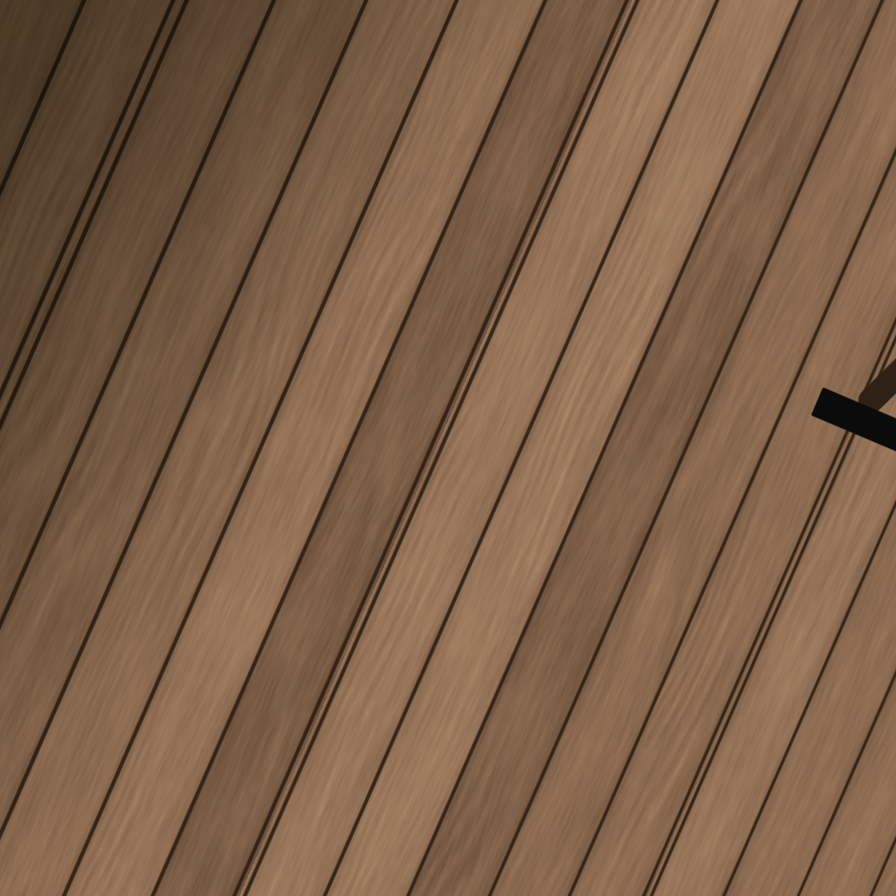
Give the GLSL for this texture, as a Shadertoy shader.

```glsl
// Slanted wooden deck boards with dark seams, paired grooves, grain and a dark brush head.

const float SLANT = 0.4385;           // horizontal drift of a seam per unit of height
const float FIRST_SEAM = 0.094;
const float SEAM_STEP = 0.1079;
const float STEP_SHRINK = 0.00099;    // boards narrow slightly toward the right

const vec3 DARK_WOOD = vec3(0.45, 0.335, 0.25);
const vec3 LIGHT_WOOD = vec3(0.66, 0.515, 0.395);
const vec3 SEAM_COLOR = vec3(0.19, 0.125, 0.07);
const vec3 BRUSH_COLOR = vec3(0.045, 0.045, 0.045);
const vec3 HANDLE_COLOR = vec3(0.19, 0.13, 0.085);

// Lightness of each board, from left to right
const float BOARD_TONE[16] = float[16](
    0.40, 0.47, 0.40, 0.38, 0.48, 0.62, 0.16, 0.68,
    0.72, 0.22, 0.42, 0.48, 0.65, 0.52, 0.50, 0.52);

float hash(float n) {
    return fract(sin(n * 12.99) * 4375.85);
}

vec2 hash2(vec2 p) {
    return fract(sin(vec2(dot(p, vec2(127.1, 311.7)), dot(p, vec2(269.5, 183.3)))) * 4375.85);
}

// Distance to the nearest scattered cell point
float cellular(vec2 p) {
    vec2 cell = floor(p);
    float nearest = 2.0;
    for (int y = -1; y <= 1; y++)
    for (int x = -1; x <= 1; x++) {
        vec2 c = cell + vec2(x, y);
        nearest = min(nearest, length(c + hash2(c) - p));
    }
    return nearest;
}

float segmentDistance(vec2 p, vec2 a, vec2 b) {
    vec2 ab = b - a;
    return length(p - a - ab * clamp(dot(p - a, ab) / dot(ab, ab), 0.0, 1.0));
}

float boxDistance(vec2 p, vec2 halfSize) {
    vec2 d = abs(p) - halfSize;
    return length(max(d, 0.0)) + min(max(d.x, d.y), 0.0);
}

float coverage(float d, float blur) {
    return 1.0 - smoothstep(-blur, blur, d);
}

// Seam position from its index, and the inverse
float seamPosition(float k) {
    return FIRST_SEAM + k * (SEAM_STEP - STEP_SHRINK * k);
}

float seamIndex(float across) {
    float root = SEAM_STEP * SEAM_STEP - 4.0 * STEP_SHRINK * (across - FIRST_SEAM);
    return (SEAM_STEP - sqrt(root)) / (2.0 * STEP_SHRINK);
}

// Distance to the nearest seam line; every fifth seam is a pair
float seamDistance(float across, float index) {
    float k = round(index);
    float d = abs(across - seamPosition(k)) / length(vec2(1.0, SLANT));
    return mod(k, 5.0) == 1.0 ? abs(d - (0.0072 - 0.0003 * k)) : d;
}

// Arched growth rings plus stretched fibres and blotches, centred on zero
float woodGrain(float across, float along, float inBoard, float seed) {
    float s = along + seed * 7.0;
    float heart = inBoard + 0.6 - 2.2 * seed + 0.12 * sin(s * 6.0) + 0.06 * sin(s * 15.0 + 1.0);
    float rings = sin(s * 17.0 + 26.0 * heart * heart + 0.8 * sin(s * 23.0 + inBoard * 5.0));
    float patch_ = 0.5 + 0.5 * sin(s * 8.0 + inBoard * 2.0 + seed * 20.0);
    float fibre = cellular(vec2(across * 150.0 + sin(s * 9.0), s * 9.0)) - 0.45;
    float fleck = cellular(vec2(across * 290.0, s * 32.0)) - 0.45;
    float blotch = cellular(vec2(across * 32.0, s * 5.0)) - 0.45;
    return 0.10 * rings * patch_ + 0.26 * fibre + 0.20 * fleck + 0.22 * blotch;
}

// Shade falling from the upper left corner
vec3 lighting(vec2 uv) {
    float reach = smoothstep(0.0, 0.9, 1.2 * uv.x + 0.8 * (1.0 - uv.y));
    return mix(vec3(0.56, 0.56, 0.50), vec3(1.02), reach);
}

void mainImage(out vec4 fragColor, in vec2 fragCoord) {
    vec2 uv = fragCoord / iResolution.xy;
    float pixel = 1.0 / iResolution.y;
    float across = uv.x + SLANT * (1.0 - uv.y);
    float along = dot(uv, normalize(vec2(SLANT, 1.0)));

    // Boards
    float index = seamIndex(across);
    float board = floor(index);
    float tone = BOARD_TONE[clamp(int(board) + 1, 0, 15)];
    tone += woodGrain(across, along, index - board, hash(board + 3.0));
    vec3 color = mix(DARK_WOOD, LIGHT_WOOD, tone);

    // Seams with a soft worn edge
    float seam = seamDistance(across, index);
    float halfWidth = 0.0024 - 0.00006 * index;
    color *= 1.0 - 0.16 * exp(-seam * 160.0);
    color = mix(color, SEAM_COLOR, 0.95 * coverage(seam - halfWidth, max(pixel, 0.0012)));
    color *= lighting(uv);

    // Brush head and handle at the right edge
    float handle = segmentDistance(uv, vec2(0.972, 0.553), vec2(1.03, 0.61)) - 0.014;
    color = mix(color, HANDLE_COLOR, coverage(handle, pixel));
    vec2 axis = normalize(vec2(0.92, -0.39));
    vec2 q = uv - vec2(0.99, 0.519);
    float head = boxDistance(vec2(dot(q, axis), dot(q, vec2(-axis.y, axis.x))), vec2(0.083, 0.015)) - 0.002;
    color = mix(color, BRUSH_COLOR, coverage(head, pixel));

    fragColor = vec4(color, 1.0);
}
```
